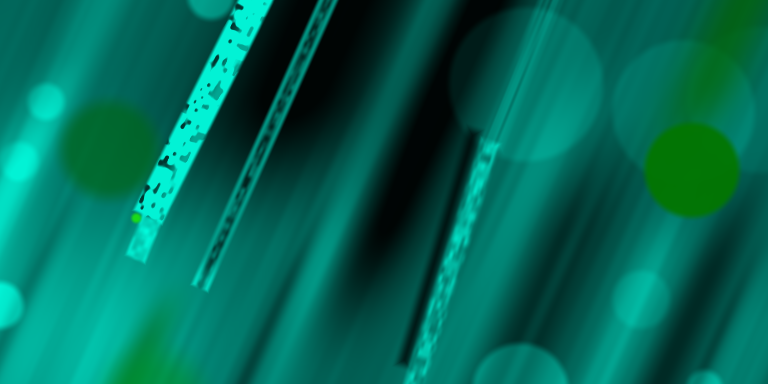
Give the GLSL for this background, as a Shadertoy shader.

```glsl
const float SLANT = 0.45;          // sideways drift of the streaks per unit of fall
const float BASE_LIGHT = 0.37;
const float GRAIN = 0.07;
const float EDGE = 0.006;
const vec3 TEAL = vec3(0.01, 1.0, 0.88);
const vec3 MOSS = vec3(0.0, 0.40, 0.10);
const vec3 LEAF = vec3(0.01, 0.46, 0.0);

// Streaks: position at the top edge, width, light, height of the fade
const vec4 HANGING[4] = vec4[4](
    vec4(0.87, 0.25, -0.40, 0.55), vec4(1.27, 0.11, -0.37, 0.22),
    vec4(1.135, 0.06, 0.22, 0.20), vec4(0.27, 0.06, 0.18, 0.60));
const vec4 RISING[12] = vec4[12](
    vec4(0.24, 0.07, 0.28, 0.70), vec4(0.41, 0.03, -0.18, 0.45),
    vec4(1.083, 0.025, -0.20, 0.40), vec4(1.16, 0.05, 0.12, 0.40),
    vec4(1.60, 0.09, 0.16, 0.75), vec4(1.76, 0.10, -0.22, 0.55),
    vec4(1.775, 0.02, 0.10, 0.50), vec4(2.01, 0.07, 0.24, 0.42),
    vec4(2.17, 0.06, -0.20, 0.45), vec4(2.265, 0.02, -0.12, 0.30),
    vec4(2.36, 0.07, 0.15, 0.30), vec4(0.70, 0.15, 0.08, 0.30));

// Blurred discs: centre, radius, light
const vec4 DISCS[10] = vec4[10](
    vec4(1.37, 0.78, 0.20, 0.09), vec4(1.78, 0.71, 0.185, 0.08),
    vec4(1.98, 0.74, 0.19, 0.05), vec4(1.67, 0.22, 0.075, 0.08),
    vec4(0.12, 0.735, 0.047, 0.16), vec4(0.05, 0.58, 0.05, 0.10),
    vec4(0.0, 0.205, 0.06, 0.30), vec4(1.355, -0.02, 0.125, 0.25),
    vec4(1.835, -0.01, 0.045, 0.22), vec4(0.55, 1.01, 0.06, 0.30));

float hash(vec2 p) {
    vec3 q = fract(p.xyx * 0.1031);
    q += dot(q, q.yzx + 33.33);
    return fract((q.x + q.y) * q.z);
}

float noise(vec2 p) {
    vec2 cell = floor(p), f = fract(p);
    f = f * f * (3.0 - 2.0 * f);
    return mix(mix(hash(cell), hash(cell + vec2(1, 0)), f.x),
               mix(hash(cell + vec2(0, 1)), hash(cell + vec2(1, 1)), f.x), f.y);
}

float bell(float d, float width) {
    return exp(-d * d / (width * width));
}

float disc(vec2 p, vec2 centre, float radius, float blur) {
    return 1.0 - smoothstep(radius - blur, radius + blur, length(p - centre));
}

// Rod with flat ends: x across (-1 to 1), y along, z coverage
vec3 rod(vec2 p, vec2 top, vec2 tip, float halfWidth, float blur) {
    vec2 axis = normalize(tip - top), q = p - top;
    float along = dot(q, axis), across = q.y * axis.x - q.x * axis.y;
    float len = distance(top, tip);
    float d = max(abs(across) - halfWidth, abs(along - 0.5 * len) - 0.5 * len);
    return vec3(across / halfWidth, along, 1.0 - smoothstep(-blur, blur, d));
}

void mainImage(out vec4 fragColor, in vec2 fragCoord) {
    vec2 p = fragCoord / iResolution.y;
    p.x *= 2.0 * iResolution.y / iResolution.x;
    float u = p.x + SLANT * (1.0 - p.y);
    float edge = max(EDGE, 1.0 / iResolution.y);

    // Background light
    float light = BASE_LIGHT + 0.30 * bell(length(p - vec2(0.12, 0.12)), 0.48);
    for (int i = 0; i < 4; i++) {
        vec4 s = HANGING[i];
        light += s.z * bell(u - s.x, s.y) * smoothstep(s.w - 0.22, s.w + 0.22, p.y);
    }
    for (int i = 0; i < 12; i++) {
        vec4 s = RISING[i];
        light += s.z * bell(u - s.x, s.y) * (1.0 - smoothstep(s.w - 0.18, s.w + 0.18, p.y));
    }
    light = max(light, 0.02);
    light *= 1.0 + 2.0 * GRAIN * (noise(vec2(u * 45.0, p.y * 2.0)) - 0.5);
    for (int i = 0; i < 10; i++) {
        vec4 d = DISCS[i];
        light += d.w * disc(p, d.xy, d.z, 0.012);
    }
    vec3 col = TEAL * clamp(light, 0.0, 0.95);

    // Green haze and discs
    float haze = bell(u - 1.94, 0.09) * smoothstep(0.5, 0.8, p.y);
    col = mix(col, LEAF * 0.85, 0.7 * haze);
    col = mix(col, MOSS * 1.1, 0.6 * bell(u - 0.79, 0.05) * (1.0 - smoothstep(0.1, 0.3, p.y)));
    col = mix(col, MOSS * 1.4, 0.6 * disc(p, vec2(0.40, -0.04), 0.12, 0.06));
    col = mix(col, MOSS, 0.7 * disc(p, vec2(0.285, 0.61), 0.125, 0.03));
    col = mix(col, LEAF, 0.95 * disc(p, vec2(1.802, 0.557), 0.123, 0.012));

    // Broad speckled rod and its narrow stub
    vec3 stub = rod(p, vec2(0.42, 0.49), vec2(0.352, 0.325), 0.027, edge);
    col = mix(col, TEAL * (0.74 + 0.25 * noise(stub.xy * vec2(2.0, 60.0))), stub.z);
    vec3 broad = rod(p, vec2(0.691, 1.05), vec2(0.385, 0.435), 0.041, edge);
    float speck = smoothstep(0.62, 0.85, noise(broad.xy * vec2(3.5, 55.0) + 7.0));
    speck *= mix(0.3, 0.75, smoothstep(0.5, -0.7, broad.x));
    col = mix(col, TEAL * (0.95 - speck), broad.z);
    col = mix(col, vec3(0.1, 0.85, 0.1), disc(p, vec2(0.355, 0.432), 0.012, edge));

    // Slim hollow rod with bright walls
    vec3 slim = rod(p, vec2(0.877, 1.05), vec2(0.52, 0.25), 0.023, edge);
    float wall = smoothstep(0.2, 0.75, abs(slim.x));
    float fleck = noise(slim.xy * vec2(2.5, 60.0));
    float foot = smoothstep(0.78, 0.86, slim.y);
    float slimLight = mix(0.12 + 0.4 * fleck, 0.62, wall) + 0.25 * foot;
    col = mix(col, TEAL * slimLight, 0.92 * slim.z);

    // Lower frosted rod, its shadow and the faint threads above
    vec3 shade = rod(p, vec2(1.235, 0.66), vec2(1.05, 0.05), 0.014, 0.016);
    col *= 1.0 - 0.75 * shade.z;
    vec3 frosted = rod(p, vec2(1.278, 0.63), vec2(1.065, -0.04), 0.023, 0.011);
    float frost = noise(frosted.xy * vec2(2.5, 45.0) + 3.0);
    col = mix(col, TEAL * (0.48 + 0.45 * frost), 0.9 * frosted.z);
    vec3 thread = rod(p, vec2(1.455, 1.05), vec2(1.28, 0.62), 0.03, 0.012);
    col += TEAL * 0.16 * thread.z * noise(vec2(thread.x * 4.0, thread.y * 3.0));

    fragColor = vec4(clamp(col, 0.0, 1.0), 1.0);
}
```
